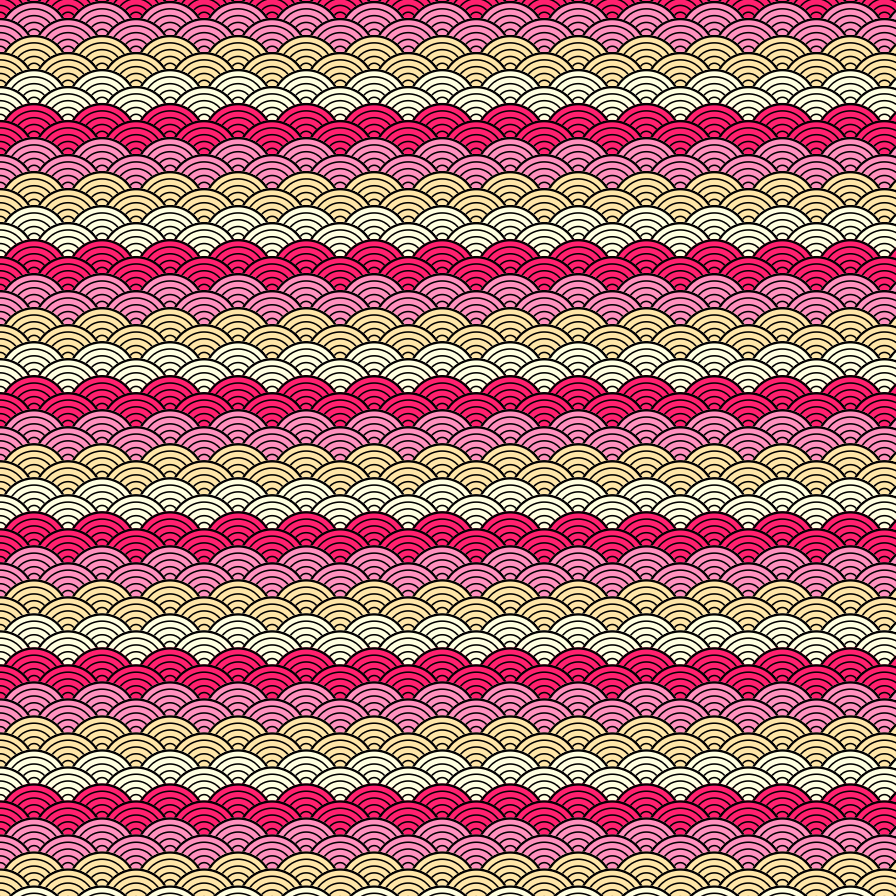
This pattern is drawn by a Shadertoy shader. Its source:

```glsl
// Overlapping wave scales: staggered rows of concentric arches, painted from
// back to front so lower rows cover upper ones. Each pixel checks four rows;
// the fill colour steps through four tones, two rows at a time.

const float REPEATS = 13.17;      // arches across the canvas
const float ROW_PITCH = 0.25;     // row spacing, in arch widths
const float FIRST_ROW = 0.03;     // centre height of row zero
const float RADIUS = 0.5;
const float RING_STEP = 0.1;
const float OUTLINE_HALF = 0.018;
const float RING_HALF = 0.0115;
const vec3 INK = vec3(0.01, 0.005, 0.008);

// Smooth coverage of the region where a signed distance is negative
float coverage(float dist, float pixel) {
    return clamp(0.5 - dist / pixel, 0.0, 1.0);
}

// Two rows of each tone: crimson, pink, sand, cream
vec3 rowColor(float row) {
    float tone = floor(mod(row, 8.0) * 0.5);
    if (tone < 0.5) return vec3(1.0, 0.13, 0.435);
    if (tone < 1.5) return vec3(1.0, 0.57, 0.745);
    if (tone < 2.5) return vec3(1.0, 0.90, 0.66);
    return vec3(1.0, 1.0, 0.88);
}

// Offset from the nearest arch centre; odd rows shift by half a width
vec2 archOffset(vec2 p, float row) {
    float shift = 0.5 * mod(row, 2.0);
    return vec2(fract(p.x + shift) - 0.5, p.y - FIRST_ROW - row * ROW_PITCH);
}

// Thin inner rings and a heavier outer line
float archInk(float r, float pixel) {
    float ring = clamp(floor(r / RING_STEP + 0.5), 1.0, 4.0) * RING_STEP;
    float inner = coverage(abs(r - ring) - RING_HALF, pixel);
    float outer = coverage(abs(r - RADIUS) - OUTLINE_HALF, pixel);
    return max(inner, outer);
}

// Lay one row of arches over the colour behind it
vec3 paintRow(vec3 behind, vec2 p, float row, float pixel) {
    float r = length(archOffset(p, row));
    vec3 arch = mix(rowColor(row), INK, archInk(r, pixel));
    return mix(behind, arch, coverage(r - RADIUS - OUTLINE_HALF, pixel));
}

void mainImage(out vec4 fragColor, in vec2 fragCoord) {
    // Arch-width units, with y running downwards from the top edge
    vec2 p = vec2(fragCoord.x, iResolution.y - fragCoord.y);
    p *= REPEATS / iResolution.y;
    float pixel = REPEATS / iResolution.y;

    float backRow = floor((p.y - FIRST_ROW) / ROW_PITCH);
    vec3 color = INK;
    for (int i = 0; i < 4; i++) {
        color = paintRow(color, p, backRow + float(i), pixel);
    }
    fragColor = vec4(color, 1.0);
}
```
